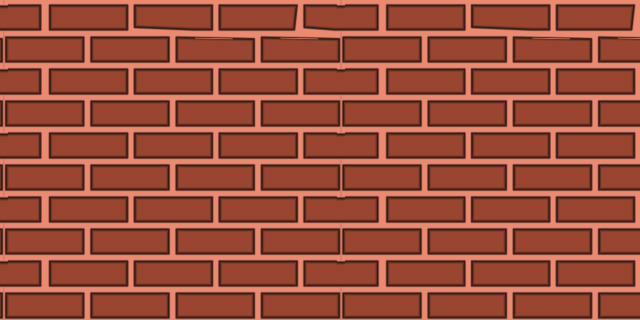
A Shadertoy shader for this texture:

```glsl
// Running-bond brick wall: ten courses, grouped into wide panels that repeat
// across with a narrow seam. Each brick is a rounded box distance coloured by
// bands from mortar to a dark rim to a flat face; a few top bricks are chipped.

const float WALL_HEIGHT = 384.0;   // design units down the canvas
const float COURSE = 38.4;         // height of one course
const float PANEL = 404.7;         // width of one repeating panel
const float PANEL_START = 4.5;

const vec3 MORTAR    = vec3(0.92, 0.54, 0.44);
const vec3 SOFT_EDGE = vec3(0.71, 0.41, 0.33);
const vec3 RIM       = vec3(0.33, 0.18, 0.14);
const vec3 RIM_CORE  = vec3(0.20, 0.09, 0.06);
const vec3 INNER     = vec3(0.47, 0.24, 0.18);
const vec3 FACE      = vec3(0.60, 0.27, 0.19);

// Box coverage of one pixel past an edge
float cover(float d, float pixel) {
    return clamp(d / pixel + 0.5, 0.0, 1.0);
}

// Depth inside a rounded box, negative outside
float boxDepth(vec2 p, vec2 halfSize, float radius) {
    vec2 q = abs(p) - halfSize + radius;
    return radius - length(max(q, 0.0)) - min(max(q.x, q.y), 0.0);
}

// Colour from the mortar inwards to the brick face
vec3 brickColor(float depth, float pixel) {
    vec3 color = mix(MORTAR, SOFT_EDGE, cover(depth + 0.5, pixel));
    color = mix(color, RIM, cover(depth - 0.3, pixel));
    color = mix(color, RIM_CORE, cover(depth - 1.2, pixel));
    color = mix(color, RIM, cover(depth - 2.3, pixel));
    color = mix(color, INNER, cover(depth - 3.1, pixel));
    return mix(color, FACE, cover(depth - 4.3, pixel));
}

// Slanted edges on bricks of the first course
vec2 chipFirstCourse(vec2 p, float column) {
    bool even = mod(column, 2.0) < 0.5;
    if (even && column > 1.0 && p.y > 0.0) {
        float slantEnd = column < 3.0 ? 24.0 : -8.0;
        p.y += 3.0 * clamp((slantEnd - p.x) / (slantEnd + 47.0), 0.0, 1.0);
    }
    if (column == 3.0 && p.x > 0.0) p.x += 3.5 * clamp(p.y / 32.0 + 0.5, 0.0, 1.0);
    return p;
}

// Sloping top edge on bricks of the second course
vec2 chipSecondCourse(vec2 p, float column) {
    if (column > 1.0 && p.y < 0.0) p.y -= 2.0 * clamp(p.x / 96.0 + 0.5, 0.0, 1.0);
    return p;
}

// Thin pale scratch just below the top rim
float scratch(vec2 p, float pixel) {
    float lineDepth = 0.5 - abs(p.y + 13.2 - 0.02 * p.x);
    float spanDepth = 22.5 - abs(p.x + 1.5);
    return cover(lineDepth, pixel) * cover(spanDepth, pixel);
}

void mainImage(out vec4 fragColor, in vec2 fragCoord) {
    float pixel = WALL_HEIGHT / iResolution.y;
    vec2 wall = fragCoord * pixel;
    wall.y = WALL_HEIGHT - wall.y;

    // Course and panel coordinates
    float course = floor((wall.y - 1.8) / COURSE);
    float panelX = mod(wall.x - PANEL_START, PANEL);
    float seam = min(panelX, PANEL - panelX);
    bool shifted = mod(course, 2.0) < 0.5;

    // Brick column, centre and size; shifted courses straddle the seam
    float column = shifted ? floor(panelX / 101.8 + 0.5)
                           : clamp(floor((panelX + 2.0) / 102.3), 0.0, 3.0);
    float centerX = shifted ? min(column * 101.8, PANEL) : 49.2 + column * 102.3;
    bool straddles = shifted && mod(column, 4.0) < 0.5;
    vec2 halfSize = vec2(straddles ? 45.4 : 47.9, 16.0);
    vec2 local = vec2(panelX - centerX, wall.y - 21.0 - course * COURSE);

    // Chips on the upper courses
    vec2 chipped = local;
    if (course == 0.0) chipped = chipFirstCourse(local, column);
    if (course == 1.0) chipped = chipSecondCourse(local, column);

    // The rim thickens slightly where panels meet
    float depth = boxDepth(chipped, halfSize, 1.5);
    if (straddles && local.y < 0.0) depth -= 1.2 * cover(5.0 - seam, pixel);
    vec3 color = brickColor(depth, pixel);

    // Faint seam through the mortar
    float seamLine = cover(0.6 - seam, pixel) * cover(-depth, pixel);
    color = mix(color, SOFT_EDGE, 0.6 * seamLine);

    // Scratches
    if (course == 1.0 && column > 1.0)
        color = mix(color, MORTAR, 0.8 * scratch(local, pixel));

    fragColor = vec4(color, 1.0);
}
```
